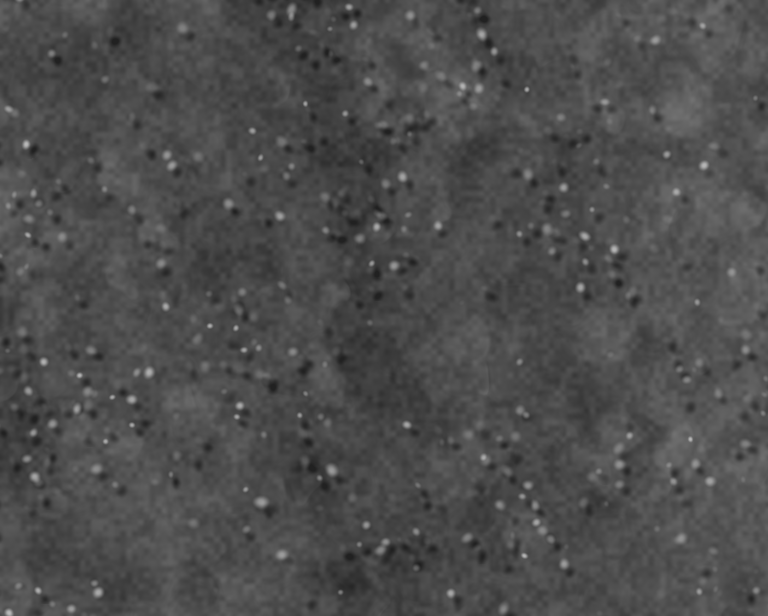
Write a WebGL 1 fragment shader that draws this texture.

```glsl
precision highp float;
uniform vec2 u_resolution;

// Tone
const float BASE_TONE = 0.284;
const float RIGHT_LIFT = 0.034;
const float BROAD_AMOUNT = 0.042;
const float STREAK_AMOUNT = 0.036;
const float MOTTLE_AMOUNT = 0.052;
const float FINE_AMOUNT = 0.040;
const float PATCH_AMOUNT = 0.052;
const float SPECK_AMOUNT = 0.36;
const float PIT_AMOUNT = 0.12;

// Feature counts per canvas height
const float BROAD_SCALE = 3.2;
const vec2 STREAK_SCALE = vec2(9.0, 1.7);
const float MOTTLE_SCALE = 21.0;
const float FINE_SCALE = 105.0;
const float PATCH_SCALE = 12.0;
const float SPECK_SCALE = 47.0;
const float CLUSTER_SCALE = 8.0;

// Shape
const float STREAK_LEAN = 0.13;
const float WARP_AMOUNT = 0.017;
const float WARP_SCALE = 27.0;
const float SPECK_CHANCE = 0.34;
const vec2 PIT_OFFSET = vec2(0.5, -0.6);

float hash(vec2 p) {
  vec3 q = fract(vec3(p.xyx) * 0.1031);
  q += dot(q, q.yzx + 33.33);
  return fract((q.x + q.y) * q.z);
}

vec2 hash2(vec2 p) {
  return vec2(hash(p + 17.3), hash(p + 71.9));
}

// Smooth value noise from -1 to 1
float noise(vec2 p) {
  vec2 cell = floor(p);
  vec2 f = fract(p);
  f = f * f * (3.0 - 2.0 * f);
  float low = mix(hash(cell), hash(cell + vec2(1.0, 0.0)), f.x);
  float high = mix(hash(cell + vec2(0.0, 1.0)), hash(cell + 1.0), f.x);
  return 2.0 * mix(low, high, f.y) - 1.0;
}

float fbm(vec2 p) {
  float sum = 0.0;
  float weight = 0.62;
  for (int i = 0; i < 4; i++) {
    sum += weight * noise(p);
    p = mat2(0.8, 0.6, -0.6, 0.8) * p * 2.03 + 13.7;
    weight *= 0.55;
  }
  return sum;
}

// Overlapping rough flakes, each lighter or darker than the ground
float patches(vec2 p) {
  vec2 cell = floor(p);
  float sum = 0.0;
  for (int y = -1; y <= 1; y++) {
    for (int x = -1; x <= 1; x++) {
      vec2 id = cell + vec2(float(x), float(y));
      vec2 d = (p - id - hash2(id)) * vec2(1.15, 0.9);
      float radius = mix(0.3, 0.75, hash(id + 5.1));
      float tone = hash(id + 9.7) * 1.6 - 0.6;
      // One side of the flake is crisper than the other
      float fade = mix(0.65, 0.25, smoothstep(-0.4, 0.4, d.x - d.y));
      sum += tone * (1.0 - smoothstep(radius * (1.0 - fade), radius, length(d)));
    }
  }
  return sum;
}

// Small glints gathered in clusters, some with a dark pit beside them
float specks(vec2 p) {
  vec2 cell = floor(p);
  float sum = 0.0;
  for (int y = -1; y <= 1; y++) {
    for (int x = -1; x <= 1; x++) {
      vec2 id = cell + vec2(float(x), float(y));
      float cluster = smoothstep(-0.25, 0.85, noise(id * CLUSTER_SCALE / SPECK_SCALE + 40.0));
      float present = step(hash(id + 3.3), SPECK_CHANCE * (0.12 + cluster));
      vec2 d = p - id - hash2(id + 2.0);
      float radius = mix(0.28, 0.62, hash(id + 6.4));
      float power = pow(hash(id + 8.8), 2.6);
      float glint = 1.0 - smoothstep(0.1 * radius, radius, length(d));
      float pit = 1.0 - smoothstep(0.0, 0.6, length(d - PIT_OFFSET));
      float depth = step(0.45, hash(id + 12.6));
      sum += present * (SPECK_AMOUNT * (0.1 + power) * glint - PIT_AMOUNT * depth * pit);
    }
  }
  return sum;
}

void main() {
  vec2 p = gl_FragCoord.xy / u_resolution.y;
  float across = gl_FragCoord.x / u_resolution.x;
  vec2 warp = vec2(noise(p * WARP_SCALE), noise(p * WARP_SCALE + 31.0));
  vec2 rough = p + WARP_AMOUNT * warp;

  // Broad shading and leaning vertical furrows
  float tone = BASE_TONE + RIGHT_LIFT * smoothstep(0.45, 1.0, across);
  tone += BROAD_AMOUNT * fbm(p * BROAD_SCALE + 4.0);
  vec2 leaning = vec2(rough.x + STREAK_LEAN * p.y, p.y);
  float furrowZone = 1.0 - 0.6 * smoothstep(0.5, 0.75, across);
  tone += STREAK_AMOUNT * furrowZone * noise(leaning * STREAK_SCALE + 7.0);

  // Flakes, mottling and grain
  tone += PATCH_AMOUNT * patches(rough * PATCH_SCALE);
  tone += MOTTLE_AMOUNT * fbm(rough * MOTTLE_SCALE + 19.0);
  tone += FINE_AMOUNT * noise(p * FINE_SCALE);

  tone += specks((p + 0.25 * WARP_AMOUNT * warp.yx) * SPECK_SCALE);
  gl_FragColor = vec4(vec3(clamp(tone, 0.13, 0.85)), 1.0);
}
```
